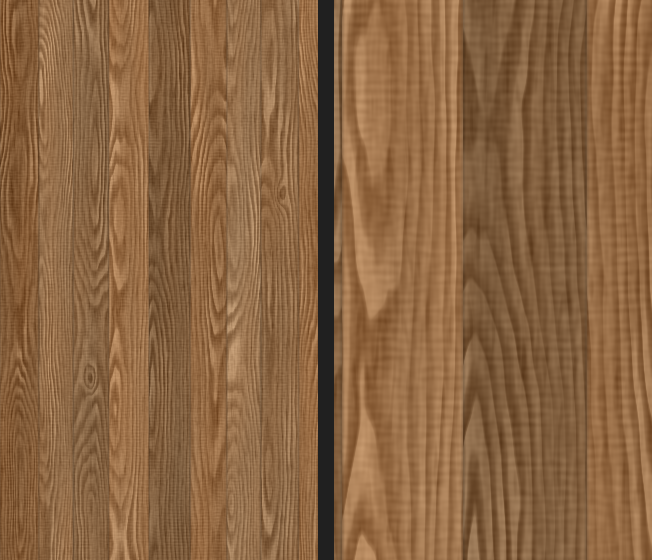
Left: the whole. Right: its middle third, enlarged.
A WebGL 1 fragment shader for this texture:

```glsl
precision highp float;
// Vertical brown wood planks, a little over eight across, each with its own tone.
// Growth rings are contours of a log cut lengthwise, bent by gradient noise;
// fibres, pores and faint saw marks are layered on top.
uniform vec2 u_resolution;

const float PLANKS = 8.4;
const vec3 WOOD = vec3(0.567, 0.416, 0.275);
const vec3 LIGHT_STEP = vec3(0.070, 0.069, 0.064);
const vec3 WARM_STEP = vec3(0.022, -0.004, -0.020);
// Lightness and warmth of the nine planks, left to right
const mat3 TONES = mat3(-0.7, 0.3, -0.3, 0.4, -1.0, 0.0, 0.6, -0.1, 0.1);
const mat3 WARMTHS = mat3(0.3, -0.1, -0.5, 0.7, -0.6, 0.6, -0.2, -0.2, 0.8);

float hash(float n) {
  return fract(sin(n * 91.37 + 4.1) * 4375.85);
}

vec2 gradient(vec2 cell) {
  float a = 6.2832 * fract(sin(dot(cell, vec2(127.1, 311.7))) * 43758.5);
  return vec2(cos(a), sin(a));
}

float noise(vec2 p) {
  vec2 i = floor(p), f = fract(p);
  vec2 u = f * f * f * (f * (f * 6.0 - 15.0) + 10.0);
  vec2 e = vec2(1.0, 0.0);
  float low = mix(dot(gradient(i), f), dot(gradient(i + e), f - e), u.x);
  float high = mix(dot(gradient(i + e.yx), f - e.yx), dot(gradient(i + 1.0), f - 1.0), u.x);
  return mix(low, high, u.y);
}

// Entry number id of a table of nine
float pick(mat3 table, float id) {
  vec3 slots = vec3(0.0, 1.0, 2.0);
  vec3 column = 1.0 - step(0.5, abs(slots - floor((id + 0.5) / 3.0)));
  vec3 row = 1.0 - step(0.5, abs(slots - mod(id, 3.0)));
  return dot(row, table * column);
}

// Left edge of a plank, in plank widths
float plankEdge(float k) {
  return k - 0.05 + 0.08 * cos(1.396 * k - 1.047);
}

// Distance from the heart of the log, with wavering and a knot
float ringRadius(vec2 p, float id, float seed, float knot) {
  float wander = 0.025 * noise(vec2(seed, p.y * 2.0));
  float dx = p.x - (hash(id + 2.0) - 0.5) * 0.11 - wander;
  float depth = 0.035 + 0.13 * noise(vec2(seed + 5.5, p.y * 1.5 + seed));
  float warp = 0.010 * noise(vec2(p.x * 25.0, p.y * 4.0) + seed)
             + 0.003 * noise(vec2(p.x * 80.0, p.y * 14.0) + seed);
  return length(vec2(dx, depth)) + warp + 0.03 * knot;
}

// Soft light band with a steeper outer side, smoothed to the pixel size
float ringLine(float radius, float pitch, float pixel) {
  float phase = fract(radius / pitch);
  float soft = clamp(pixel / pitch, 0.15, 0.4);
  return smoothstep(0.0, 0.6, phase) * (1.0 - smoothstep(1.0 - soft, 1.0, phase));
}

// Fine fibres, short dark pores and saw marks across the grain
float surfaceDetail(vec2 p, float seed) {
  float fibres = 0.8 * noise(vec2(p.x * 150.0, p.y * 6.0) + seed)
               + 0.6 * noise(vec2(p.x * 230.0, p.y * 40.0) + seed);
  float pores = smoothstep(0.2, 0.5, noise(vec2(p.x * 130.0, p.y * 18.0) - seed));
  float sway = 2.0 * noise(vec2(p.x * 12.0, p.y * 6.0) + seed);
  float patches = 0.6 + noise(vec2(p.x * 40.0, p.y * 5.0) + seed);
  float saw = sin(628.3 * p.y + sway) * patches;
  float nicks = noise(vec2(p.x * 65.0, p.y * 190.0) + seed);
  return fibres - 0.6 * pores + 0.24 * saw + 0.5 * nicks;
}

vec3 plank(vec2 p, float id, float pixel) {
  float seed = id * 17.3 + 3.7;
  vec2 local = vec2(p.x - (id + 0.5) / PLANKS, p.y);

  // Every fifth plank carries a knot
  vec2 fromKnot = (local - vec2(-0.012, 0.34 + 0.115 * id)) / vec2(0.020, 0.045);
  float hasKnot = 1.0 - step(0.5, abs(mod(id, 5.0) - 2.0));
  float knot = hasKnot * exp(-dot(fromKnot, fromKnot));
  float core = hasKnot * exp(-7.0 * dot(fromKnot, fromKnot));

  // Growth rings, fading in and out, some with pale filling
  float pitch = mix(0.009, 0.014, hash(id + 8.0));
  float line = ringLine(ringRadius(local, id, seed, knot), pitch, pixel);
  float fade = noise(vec2(local.x * 18.0, local.y * 2.5) + seed * 1.7);
  float rings = (line - 0.55) * (1.4 + 1.5 * fade);
  float pale = 0.9 * smoothstep(0.6, 1.0, line) * smoothstep(0.05, 0.35, fade);

  float drift = 0.8 * noise(vec2(local.x * 9.0, local.y * 1.3) + seed);
  float light = pick(TONES, id) + rings + pale + drift - 1.2 * core;
  light += surfaceDetail(local, seed);
  float warm = pick(WARMTHS, id) + 0.8 * noise(vec2(local.x * 14.0, local.y * 2.0) - seed);
  return WOOD + LIGHT_STEP * light + WARM_STEP * warm;
}

void main() {
  vec2 p = gl_FragCoord.xy / u_resolution.x;
  float pixel = 1.0 / u_resolution.x;

  // Blend the planks on both sides of the nearest edge
  float k = floor(p.x * PLANKS + 0.5);
  float side = p.x - plankEdge(k) / PLANKS;
  float blend = smoothstep(-0.7 * pixel, 0.7 * pixel, side);
  vec3 color = mix(plank(p, k - 1.0, pixel), plank(p, k, pixel), blend);

  // Thin shaded seam
  float seam = 1.0 - smoothstep(0.0, 0.0025 + pixel, abs(side));
  gl_FragColor = vec4(clamp(color * (1.0 - 0.16 * seam), 0.0, 1.0), 1.0);
}
```
